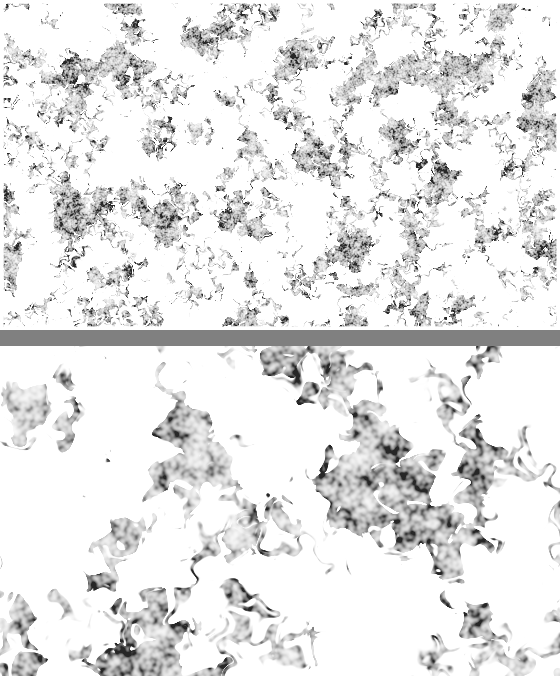
Top: the whole. Bottom: its middle third, enlarged.
This texture is drawn by a WebGL 1 fragment shader. Its source:

```glsl
precision highp float;
// Curdled grey clumps and thin crooked trails scattered over white paper.
// Thresholded fractal gradient noise gives the clumps, its zero line the trails;
// a finer noise, shaped to a log-normal spread, gives the grain of grey tones.

uniform vec2 u_resolution;

const float TAU = 6.2831853;
const float PAPER = 1.0;
const float MARGIN = 0.011;
const float EDGE = 0.10;
const float CLUMP_LEVEL = 0.64;
const float TRAIL_WIDTH = 0.19;
const float MEDIAN_INK = 0.265;
const float INK_SPREAD = 0.64;
const float DARKEST_INK = 0.85;

float hash(vec2 cell) {
  vec3 q = fract(vec3(cell.xyx) * 0.1031);
  q += dot(q, q.yzx + 33.33);
  return fract((q.x + q.y) * q.z);
}

// Dot product of a random unit gradient with the offset from its corner
float corner(vec2 cell, vec2 offset) {
  float angle = TAU * hash(cell);
  return dot(vec2(cos(angle), sin(angle)), offset);
}

// Gradient noise scaled to about unit variance
float noise(vec2 p) {
  vec2 cell = floor(p);
  vec2 f = p - cell;
  vec2 s = f * f * f * (f * (f * 6.0 - 15.0) + 10.0);
  vec2 right = vec2(1.0, 0.0);
  vec2 up = vec2(0.0, 1.0);
  float low = mix(corner(cell, f), corner(cell + right, f - right), s.x);
  float high = mix(corner(cell + up, f - up), corner(cell + 1.0, f - 1.0), s.x);
  return 4.65 * mix(low, high, s.y);
}

// Fractal sum, normalised to unit variance; octaves turn to hide the lattice
float fractalNoise(vec2 p, float frequency, float gain, float seed) {
  mat2 turn = mat2(0.8, 0.6, -0.6, 0.8);
  vec2 q = p * frequency + seed;
  float amplitude = 1.0;
  float total = 0.0;
  float power = 0.0;
  for (int i = 0; i < 5; i++) {
    total += amplitude * noise(q);
    power += amplitude * amplitude;
    amplitude *= gain;
    q = turn * q * 2.0 + 17.3;
  }
  return total / sqrt(power);
}

// Small sideways jitter that makes outlines crooked
vec2 crook(vec2 p, float frequency, float amount) {
  vec2 q = p * frequency;
  return p + amount * vec2(noise(q + 71.0), noise(q + 137.0));
}

float above(float value, float level) {
  return smoothstep(level - EDGE, level + EDGE, value);
}

float clumps(vec2 p) {
  return above(fractalNoise(p, 7.0, 0.72, 23.0), CLUMP_LEVEL);
}

// Bands around the zero line, kept only in some regions
float trails(vec2 p) {
  float band = abs(fractalNoise(p, 5.5, 0.6, 211.0));
  float region = noise(p * 6.0 + 307.0);
  return above(TRAIL_WIDTH - band, 0.0) * above(region, 0.1);
}

float inkTone(vec2 p) {
  float grain = fractalNoise(p, 11.0, 1.05, 401.0);
  return min(MEDIAN_INK * exp(INK_SPREAD * grain), DARKEST_INK);
}

// Blank frame around the sheet
float insideFrame(vec2 p, vec2 size, float margin) {
  vec2 gap = min(p, size - p);
  return smoothstep(margin - 0.002, margin + 0.002, min(gap.x, gap.y));
}

void main() {
  vec2 p = gl_FragCoord.xy / u_resolution.y;
  vec2 size = vec2(u_resolution.x / u_resolution.y, 1.0);
  vec2 warped = crook(p, 42.0, 0.006);

  float cover = max(clumps(warped), trails(warped));
  cover *= insideFrame(p, size, MARGIN);
  float grey = PAPER - cover * inkTone(p);
  gl_FragColor = vec4(vec3(grey), 1.0);
}
```
